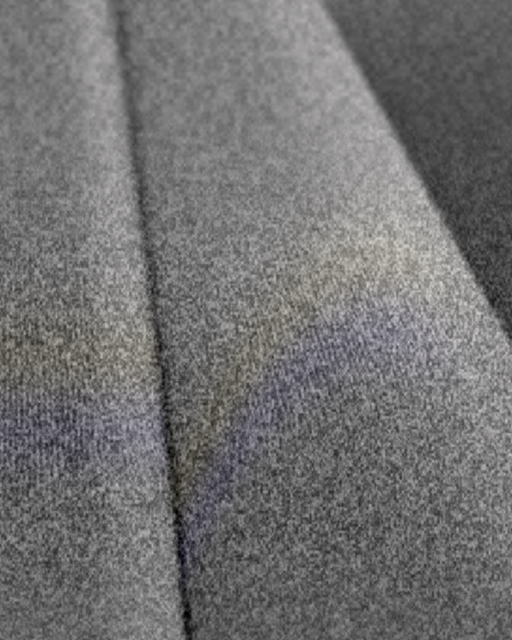
Write a Shadertoy shader that draws this texture.

```glsl
// Grey ribbed fabric in three soft folds, seen close up at a low angle.
// Two seam curves split the canvas into panels; each has its own shading, and
// hashed grain plus fanning ribs sharpen inside a shallow band of focus.

const float TAU = 6.2831853;

float hash21(vec2 p) {
    vec3 h = fract(vec3(p.xyx) * 0.1031);
    h += dot(h, h.yzx + 33.33);
    return fract((h.x + h.y) * h.z);
}

// Smooth value noise centred on zero
float grain(vec2 p) {
    vec2 cell = floor(p), f = fract(p);
    f = f * f * (3.0 - 2.0 * f);
    float low = mix(hash21(cell), hash21(cell + vec2(1, 0)), f.x);
    float high = mix(hash21(cell + vec2(0, 1)), hash21(cell + vec2(1, 1)), f.x);
    return mix(low, high, f.y) - 0.5;
}

float bell(float x, float center, float width) {
    float t = (x - center) / width;
    return exp(-t * t);
}

// Seam positions in x for a depth measured downward from the top edge
float leftSeam(float depth) { return 0.22 + 0.172 * depth - 0.03 * depth * depth; }
float rightSeam(float depth) { return 0.627 + 0.69 * depth; }

// Panel brightness; across runs 0..1 between the panel's two sides
float leftPanel(float across, float depth) {
    float base = mix(0.46, 0.38, smoothstep(0.1, 1.0, depth));
    return base + 0.13 * bell(across, 0.83, 0.24) - 0.03 * bell(depth, 0.68, 0.15);
}

float middlePanel(float across, float depth, float x) {
    float base = mix(0.49, 0.375, smoothstep(0.3, 0.85, depth));
    float roll = 0.13 * smoothstep(0.45, 0.93, across);
    float valley = 0.10 * exp(-max(across, 0.0) / 0.11) * (1.0 - 0.5 * depth);
    float glow = 0.06 * bell(depth, 0.41, 0.11) * bell(x, 0.70, 0.25);
    float corner = 0.04 * smoothstep(0.8, 1.0, depth) * smoothstep(0.7, 1.0, x);
    return base + roll - valley + glow - corner;
}

float rightPanel(float offset, float depth) {
    float shadow = 0.05 * exp(-max(offset, 0.0) / 0.06);
    return 0.285 + 0.11 * exp(-depth * 7.0) - shadow;
}

// Ribs that fade out when too fine to resolve
float ribs(float across, float count, float wobble) {
    float phase = across * count;
    float resolved = 1.0 - smoothstep(0.3, 0.55, fwidth(phase));
    return resolved * sin(TAU * (phase + wobble));
}

// Grain: coarse and faint when blurred, fine and strong when sharp
float weave(vec2 q, float sharpness) {
    float blurred = grain(q * vec2(105.0, 95.0)) + 0.6 * grain(q * 190.0 + 17.0);
    float fine = grain(q * vec2(235.0, 190.0) + 41.0) + 0.7 * grain(q * vec2(340.0, 290.0) + 7.0);
    return mix(0.11 * blurred, 0.27 * fine + 0.07 * blurred, sharpness);
}

// Opposing warm and cool colour shifts on either side of a curve
vec3 moire(float depth, float bandCenter) {
    vec3 warm = vec3(0.014, 0.008, -0.022) * bell(depth, bandCenter - 0.11, 0.065);
    vec3 cool = vec3(-0.012, -0.016, 0.026) * bell(depth, bandCenter, 0.065);
    return warm + cool;
}

void mainImage(out vec4 fragColor, in vec2 fragCoord) {
    vec2 uv = fragCoord / iResolution.xy;
    vec2 q = fragCoord / iResolution.y;
    float depth = 1.0 - uv.y;

    // Panel layout, with softer edges far away
    float seamA = leftSeam(depth), seamB = rightSeam(depth);
    float acrossLeft = uv.x / seamA;
    float acrossMid = (uv.x - seamA) / (seamB - seamA);
    float fray = 0.008 * grain(q * 110.0 + 63.0) * depth;
    float offsetA = uv.x - seamA + fray, offsetB = uv.x - seamB + fray;
    float softA = mix(0.014, 0.005, depth);
    float softB = mix(0.016, 0.007, depth);
    float inMid = smoothstep(-softA, softA, offsetA);
    float inRight = smoothstep(-softB, softB, offsetB);

    // Broad light and the dark crease of the left seam
    float tone = mix(leftPanel(acrossLeft, depth), middlePanel(acrossMid, depth, uv.x), inMid);
    tone = mix(tone, rightPanel(offsetB, depth), inRight);
    tone -= mix(0.08, 0.20, depth) * bell(offsetA, 0.006, mix(0.017, 0.011, depth));

    // Ribs and grain inside the focus band
    float sharpness = smoothstep(0.08, 0.52, depth) * (1.0 - 0.35 * smoothstep(0.82, 1.0, depth));
    float wobble = 0.35 * grain(q * vec2(60.0, 80.0));
    float ribLeft = ribs(acrossLeft, 28.0, wobble) * bell(depth, 0.66, 0.19)
                  * (1.0 - smoothstep(0.55, 0.9, acrossLeft));
    float ribMid = ribs(acrossMid, 62.0, wobble) * bell(depth, 0.55, 0.14)
                 * bell(uv.x, 0.63, 0.24);
    float rib = mix(ribLeft, ribMid, inMid) * (1.0 - inRight);
    float texture0 = weave(q, sharpness) * mix(1.0, 0.75, inRight);
    float sparkle = smoothstep(0.30, 0.5, grain(q * 180.0 + 91.0)) * sharpness;
    tone += texture0 + 0.05 * rib + 0.07 * sparkle * (1.0 - 0.7 * inRight);

    // Slight colour shifts
    float curve = 0.52 + 2.2 * (uv.x - 0.75) * (uv.x - 0.75);
    vec3 tintMid = moire(depth, curve) * (1.0 - smoothstep(0.75, 0.95, uv.x));
    vec3 tint = mix(moire(depth, 0.67), tintMid, inMid) * (1.0 - inRight);
    vec3 color = vec3(tone) * vec3(1.005, 0.997, 0.995) + tint;
    fragColor = vec4(clamp(color, 0.0, 1.0), 1.0);
}
```
